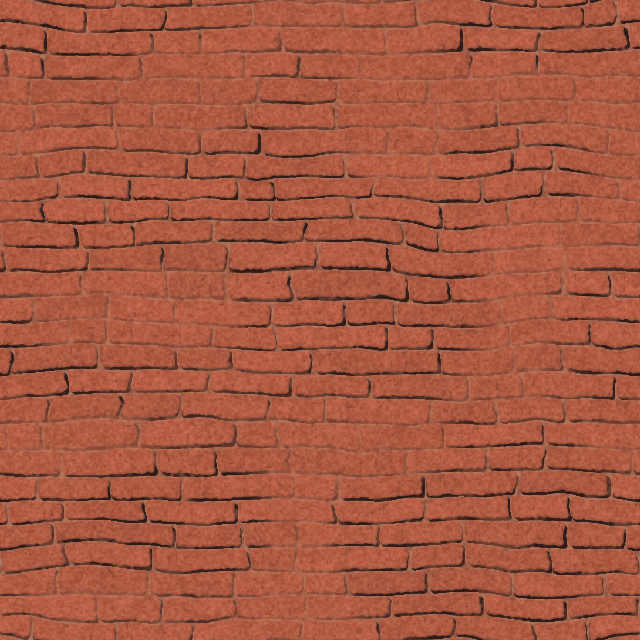
Give the GLSL for this texture, as a Shadertoy shader.

```glsl
// Weathered red brick wall: 26 wavy courses of uneven bricks with shadowed joints.

const vec2 GRID = vec2(8.0, 26.0);          // bricks across, courses up
const float ASPECT = GRID.y / GRID.x;       // mean brick length in course heights

float hash(vec2 p) {
    vec3 q = fract(p.xyx * 0.1031);
    q += dot(q, q.yzx + 33.33);
    return fract((q.x + q.y) * q.z);
}

// Value noise with cells per canvas side, wrapping at the canvas edges
float noise(vec2 uv, vec2 cells) {
    vec2 p = uv * cells, i = floor(p), f = fract(p);
    f = f * f * (3.0 - 2.0 * f);
    vec2 a = mod(i, cells), b = mod(i + 1.0, cells);
    return mix(mix(hash(a), hash(vec2(b.x, a.y)), f.x),
               mix(hash(vec2(a.x, b.y)), hash(b), f.x), f.y);
}

float roundBox(vec2 p, vec2 halfSize, float radius) {
    vec2 q = abs(p) - halfSize + radius;
    return length(max(q, 0.0)) + min(max(q.x, q.y), 0.0) - radius;
}

// Jittered position of the joint at the left of a brick
float jointAt(float index, float course) {
    return index + 0.62 * (hash(vec2(mod(index, GRID.x) + 3.7, course + 11.3)) - 0.5);
}

void mainImage(out vec4 fragColor, in vec2 fragCoord) {
    vec2 uv = fragCoord / iResolution.xy;
    float aa = 0.7 * GRID.y / iResolution.y;

    // Uneven laying: broad sag plus a smaller wobble, in course heights
    float sag = 0.55 * (noise(uv, vec2(7.0, 8.0)) - 0.5)
              + 0.16 * (noise(uv, vec2(25.0, 29.0)) - 0.5);
    float lean = 0.22 * (noise(uv, vec2(31.0, 43.0)) - 0.5);

    // Find the course and the brick
    float y = uv.y * GRID.y + 0.12 + sag;
    float course = mod(floor(y), GRID.y);
    float x = uv.x * GRID.x + 0.5 * mod(course, 2.0)
            + 0.7 * hash(vec2(course, 5.1)) + lean / ASPECT;
    float index = floor(x);
    if (x < jointAt(index, course)) index -= 1.0;
    else if (x >= jointAt(index + 1.0, course)) index += 1.0;
    float left = jointAt(index, course);
    float right = jointAt(index + 1.0, course);
    vec2 id = vec2(mod(index, GRID.x), course);

    // Brick face, inset more at the lower right to leave room for its shadow
    vec2 local = vec2((x - left) * ASPECT, fract(y));
    vec2 low = vec2(0.035, 0.11);
    vec2 high = vec2((right - left) * ASPECT, 1.0) - vec2(0.11, 0.03);
    vec2 halfSize = 0.5 * (high - low);
    vec2 fromCentre = local - 0.5 * (low + high);
    float rough = 0.07 * (noise(uv, vec2(140.0)) - 0.5)
                + 0.05 * (noise(uv, vec2(260.0)) - 0.5);
    float face = roundBox(fromCentre, halfSize, 0.17) + rough;

    // Shadow depth differs per brick and fades where joints are filled
    float endDepth = smoothstep(0.25, 0.6, hash(id + 41.0));
    vec2 shift = vec2(mix(0.015, 0.11, endDepth), -0.1);
    float shadowEdge = roundBox(fromCentre - shift, halfSize, 0.17) + 0.5 * rough;
    float joint = smoothstep(-aa, aa, face);
    float shadow = joint * (1.0 - smoothstep(-aa, aa, shadowEdge - 0.015));
    float worn = smoothstep(0.58, 0.82, noise(uv + 0.37, vec2(6.0, 9.0)));
    float patchy = noise(uv, vec2(37.0, 61.0));

    // Face colour with broad tone changes, gritty grain and small pits
    float grain = noise(uv, vec2(330.0)) - 0.5;
    float grit = noise(uv + 0.21, vec2(190.0)) - 0.5;
    vec3 colour = vec3(0.70, 0.36, 0.265);
    colour *= 1.0 + 0.05 * (hash(id + 7.0) - 0.5) + 0.06 * (patchy - 0.5);
    colour += (0.09 * grain + 0.07 * grit) * vec3(1.0, 0.85, 0.75);
    float pit = smoothstep(0.83, 0.95, noise(uv + 0.63, vec2(170.0)));
    colour = mix(colour, vec3(0.48, 0.25, 0.19), 0.45 * pit);

    // Soft bevel: pale upper left rim, darker lower right rim
    float rim = smoothstep(-0.11, 0.0, face);
    float upperLeft = max(1.0 - smoothstep(0.02, 0.13, local.x),
                          smoothstep(0.84, 0.97, local.y));
    float paleRim = rim * upperLeft * smoothstep(0.25, 0.7, noise(uv, vec2(120.0)));
    colour = mix(colour, vec3(0.74, 0.48, 0.37), 0.7 * paleRim);
    colour *= 1.0 - 0.14 * rim * (1.0 - upperLeft) * (1.0 - worn);

    // Sandy mortar, then the dark recess beneath and beside the brick
    vec3 mortar = mix(vec3(0.55, 0.32, 0.25), vec3(0.72, 0.47, 0.36), 0.5 + grit);
    colour = mix(colour, mortar, joint * (1.0 - 0.6 * worn));
    vec3 recess = mix(vec3(0.16, 0.09, 0.08), vec3(0.40, 0.23, 0.18),
                      smoothstep(0.35, 0.8, patchy + 0.4 * grit));
    colour = mix(colour, recess, shadow * (1.0 - 0.8 * worn) * 0.95);

    fragColor = vec4(clamp(colour, 0.0, 1.0), 1.0);
}
```
